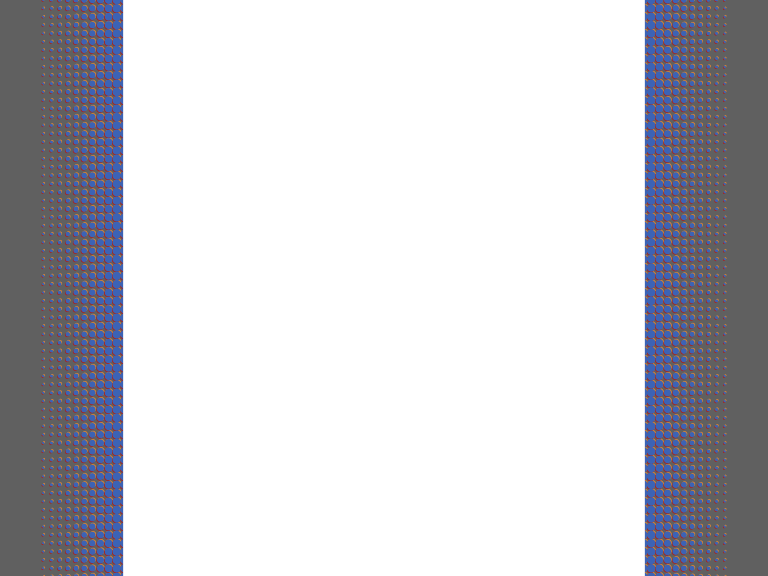
This background is drawn by a Shadertoy shader. Its source:

```glsl
// A white page flanked by grey margins with halftone dots.
// Each margin repeats one dot cell; dots grow toward the page, and three
// shifted ink layers (orange, red, blue) leave coloured rims on every dot.

const vec3 WHITE  = vec3(1.0);
const vec3 GREY   = vec3(0.376);
const vec3 ORANGE = vec3(0.80, 0.50, 0.22);
const vec3 RED    = vec3(0.62, 0.16, 0.17);
const vec3 BLUE   = vec3(0.235, 0.39, 0.71);

// Lengths are in canvas heights
const float PAGE_HALF_WIDTH = 0.4527;
const float OUTER_COLUMN    = 0.5915;
const vec2  PITCH           = vec2(0.01418, 0.01451);
const float SMALL_RADIUS    = 0.0019;
const float LARGE_RADIUS    = 0.0077;

// Coverage of a shape, softened over one pixel
float coverage(float dist, float pixel) {
    return smoothstep(0.5 * pixel, -0.5 * pixel, dist);
}

// Mirrored dot columns: p.x from the centre line, p.y down from the top
float dotLayer(vec2 p, vec2 shift, float pixel) {
    p -= shift;
    vec2 grid = vec2(OUTER_COLUMN - abs(p.x), p.y) / PITCH;
    vec2 cell = floor(grid + 0.5);
    float growth = cell.x * PITCH.x / (OUTER_COLUMN - PAGE_HALF_WIDTH);
    float radius = mix(SMALL_RADIUS, LARGE_RADIUS, clamp(growth, 0.0, 1.0));
    float dist = length((grid - cell) * PITCH) - radius;
    return coverage(dist, pixel) * step(0.0, cell.x);
}

void mainImage(out vec4 fragColor, in vec2 fragCoord) {
    float pixel = 1.0 / iResolution.y;
    vec2 p = vec2(fragCoord.x - 0.5 * iResolution.x,
                  iResolution.y - fragCoord.y) * pixel;

    // Ink layers, from bottom to top
    vec3 color = GREY;
    color = mix(color, ORANGE, dotLayer(p, vec2(0.0013, -0.0013), pixel));
    color = mix(color, RED, dotLayer(p, vec2(-0.0013, 0.0013), pixel));
    color = mix(color, BLUE, dotLayer(p, vec2(0.0), pixel));

    // Central page
    color = mix(color, WHITE, coverage(abs(p.x) - PAGE_HALF_WIDTH, pixel));
    fragColor = vec4(color, 1.0);
}
```
